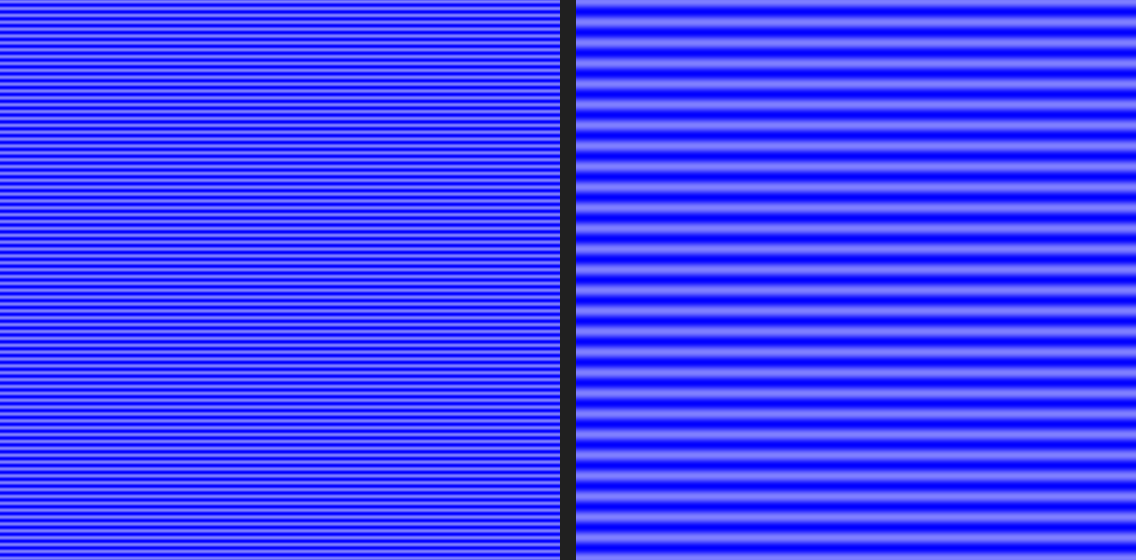
Left, the full canvas; right, a detail of the centre.
Write a Shadertoy shader that draws this texture map.

```glsl
// Fine horizontal blue stripes, about 81.5 from bottom to top.
// One sine of height blends each stripe softly from pure blue to pale
// blue; the stripes are uniform across the width, without wear.

#define STRIPE_RADIANS 512.0              // sine phase spanned by the full height
#define DEEP_BLUE vec3(0.0, 0.0, 1.0)     // stripe troughs
#define PALE_BLUE vec3(0.5, 0.5, 1.0)     // stripe crests

// Stripe brightness from 0 to 1, flattened to its mean where too fine to resolve.
float stripeWave(float height, float pixelHeight)
{
    float phaseStep = STRIPE_RADIANS * pixelHeight;
    float contrast = 1.0 - smoothstep(1.5, 3.14, phaseStep);
    return 0.5 + 0.5 * contrast * sin(STRIPE_RADIANS * height);
}

void mainImage(out vec4 fragColor, in vec2 fragCoord)
{
    float height = fragCoord.y / iResolution.y;
    float wave = stripeWave(height, 1.0 / iResolution.y);
    fragColor = vec4(mix(DEEP_BLUE, PALE_BLUE, wave), 1.0);
}
```
